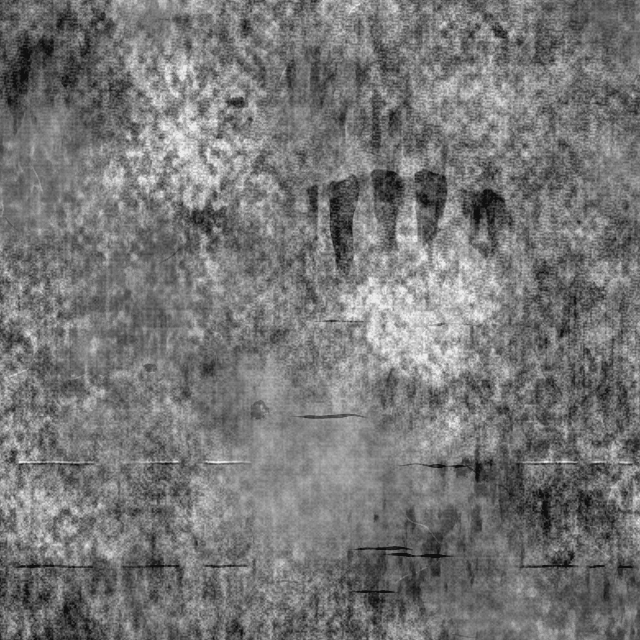
Reproduce this texture procedurally as a WebGL 1 fragment shader.

```glsl
precision highp float;
// Weathered grey plaster wall: cloudy tone and fine grain, with gritty dark stains,
// chalky worn patches and drips below a ledge, built from layered value noise.
// Hashed loops scatter the blots, scratches and cracks; two seams cross the edges.

uniform vec2 u_resolution;

#define BASE_TONE 0.487
#define CLOUD_AMOUNT 0.42
#define MOTTLE_AMOUNT 0.36
#define GRIT_AMOUNT 0.42
#define GRAIN_AMOUNT 0.19
#define STAIN_DEPTH 0.2
#define CHALK_LIFT 0.17
#define DRIP_DEPTH 0.32
#define BLOTS 18
#define SCRATCHES 36
#define CRACKS 7

float hash(vec2 p) {
  return fract(sin(dot(p, vec2(127.1, 311.7))) * 43758.5453);
}

float noise(vec2 p) {
  vec2 i = floor(p), f = fract(p);
  f = f * f * (3.0 - 2.0 * f);
  return mix(mix(hash(i), hash(i + vec2(1, 0)), f.x),
             mix(hash(i + vec2(0, 1)), hash(i + vec2(1, 1)), f.x), f.y);
}

float fbm(vec2 p) {
  float sum = 0.0, weight = 0.516;
  for (int i = 0; i < 5; i++) {
    sum += weight * noise(p);
    p = p * 2.03 + 17.3;
    weight *= 0.5;
  }
  return sum;
}

// Soft ellipse that wraps across the left and right edges.
float region(vec2 p, vec2 center, vec2 radius) {
  vec2 d = p - center;
  d.x = fract(d.x + 0.5) - 0.5;
  return 1.0 - smoothstep(0.35, 1.25, length(d / radius));
}

// Antialiased stroke at distance d, never thinner than a pixel.
float stroke(float d, float width) {
  float pixel = 1.0 / u_resolution.y;
  return (1.0 - smoothstep(width, width + pixel, abs(d))) * min(1.0, 0.4 + width / pixel);
}

// Broad ragged drips hanging from an arched ledge.
float ledgeDrips(vec2 p, float grit) {
  float x = p.x - 0.62;
  float fall = 0.725 - 1.2 * x * x + 0.02 * noise(vec2(p.x * 30.0, 3.0)) - p.y;
  float column = noise(vec2(p.x * 62.0 + 0.6 * noise(p * 20.0), 9.0));
  float reach = 0.05 + 0.17 * column;
  float body = smoothstep(0.0, 0.015, fall) * (1.0 - smoothstep(reach * 0.35, reach, fall));
  float span = smoothstep(-0.21, -0.08, x) * (1.0 - smoothstep(0.12, 0.2, x));
  float root = 1.0 - smoothstep(0.02, 0.09, fall);
  float cover = body * span * (smoothstep(0.25, 0.65, column) + 0.5 * root);
  return smoothstep(0.2, 0.75, cover + 1.6 * (grit - 0.5));
}

// Thin runs of dirt, at most one in each narrow column.
float thinRuns(vec2 p) {
  float column = floor(p.x * 85.0);
  float head = 0.47 + 0.08 * hash(vec2(column, 2.0));
  float size = 0.05 + 0.13 * hash(vec2(column, 5.0));
  float x = fract(p.x * 85.0) - 0.3 - 0.4 * hash(vec2(column, 8.0));
  float run = smoothstep(head - size, head - size * 0.5, p.y) * (1.0 - smoothstep(head - 0.01, head, p.y));
  return stroke(x / 85.0, 0.0006) * run * step(0.45, hash(vec2(column, 4.0)))
       * region(p, vec2(0.97, 0.45), vec2(0.2, 0.2));
}

void main() {
  vec2 p = gl_FragCoord.xy / u_resolution;
  vec2 q = p + 0.07 * (vec2(fbm(p * 9.0), fbm(p * 9.0 + 40.0)) - 0.5);

  // Cloudy plaster, rougher in some places than in others.
  float grit = fbm(p * vec2(95.0, 75.0));
  float streak = fbm(p * vec2(75.0, 26.0) + 11.0);
  float rough = smoothstep(0.3, 0.65, fbm(q * 4.0 + 60.0));
  float tone = BASE_TONE + CLOUD_AMOUNT * (fbm(q * 3.2) - 0.5) + MOTTLE_AMOUNT * (fbm(q * 15.0 + 5.0) - 0.5);
  tone += (0.5 + rough) * (GRIT_AMOUNT * (grit - 0.5) + GRAIN_AMOUNT * (noise(p * 390.0) - 0.5));
  tone += 0.05 * (noise(p * vec2(310.0, 14.0)) + noise(p * vec2(12.0, 290.0)) - 1.0);

  // Chalky worn areas, then gritty dark stains.
  float chalk = fbm(q * 4.0 + 90.0) - 0.52 + 0.24 * region(q, vec2(0.18, 0.19), vec2(0.22, 0.09))
    + 0.2 * region(q, vec2(0.6, 0.53), vec2(0.19, 0.13)) + 0.22 * region(q, vec2(0.93, 0.25), vec2(0.13, 0.1));
  tone += CHALK_LIFT * smoothstep(0.08, 0.3, chalk + 0.9 * (mix(grit, streak, 0.5) - 0.5));
  float stain = fbm(q * 3.6 + 7.0) - 0.53 + 0.3 * region(q, vec2(0.22, 0.95), vec2(0.17, 0.06))
    + 0.3 * region(q, vec2(0.62, 0.395), vec2(0.18, 0.035)) + 0.2 * region(q, vec2(0.26, 0.47), vec2(0.07, 0.17))
    + 0.22 * region(q, vec2(0.08, 0.09), vec2(0.32, 0.045)) + 0.16 * region(q, vec2(0.6, 0.12), vec2(0.15, 0.1));
  tone -= STAIN_DEPTH * smoothstep(0.08, 0.32, stain + 0.9 * (streak - 0.5) + 0.4 * (grit - 0.5));
  tone -= DRIP_DEPTH * ledgeDrips(p, mix(grit, streak, 0.6)) + 0.13 * thinRuns(p);

  // Ragged blots, mostly dark, some pale chips.
  for (int i = 0; i < BLOTS; i++) {
    float id = float(i);
    vec2 d = q - vec2(hash(vec2(id, 1.3)), hash(vec2(id, 2.7)));
    float size = 0.005 + 0.016 * hash(vec2(id, 3.1));
    float blot = 1.0 - smoothstep(0.6, 1.1, length(d * vec2(1.0, 1.3)) / size + 2.2 * (grit - 0.5));
    tone += blot * mix(-0.15, 0.15, step(0.7, hash(vec2(id, 4.9))));
  }

  // Fine bent scratches, light and dark, broken up by the grit.
  for (int i = 0; i < SCRATCHES; i++) {
    float id = float(i) + 50.0;
    vec2 d = p - vec2(hash(vec2(id, 1.3)), hash(vec2(id, 2.7)));
    float angle = 3.14159 * hash(vec2(id, 3.1));
    d = mat2(cos(angle), -sin(angle), sin(angle), cos(angle)) * d;
    float size = 0.015 + 0.06 * hash(vec2(id, 5.2));
    float bend = 0.012 * (noise(vec2(d.x * 35.0, id)) - 0.5);
    float line = stroke(d.y + bend, 0.0005) * (1.0 - smoothstep(size * 0.6, size, abs(d.x)));
    tone += line * smoothstep(0.35, 0.55, grit) * mix(-0.14, 0.17, step(0.4, hash(vec2(id, 6.4))));
  }

  // Short level cracks with tapering ends.
  for (int i = 0; i < CRACKS; i++) {
    float id = float(i) + 120.0;
    vec2 d = p - vec2(0.5 + 0.24 * hash(vec2(id, 1.3)), 0.05 + 0.45 * hash(vec2(id, 2.7)));
    float taper = 1.0 - smoothstep(0.0, 0.03 + 0.05 * hash(vec2(id, 3.1)), abs(d.x));
    float width = 0.003 * taper * noise(vec2(p.x * 60.0, id));
    tone -= 0.3 * stroke(d.y + 0.004 * (noise(vec2(p.x * 40.0, id)) - 0.5), width) * smoothstep(0.0, 0.3, taper);
  }

  // Panel seams: a dark groove, the upper one with a pale lip.
  float wobble = 0.002 * (noise(vec2(p.x * 50.0, 6.0)) - 0.5);
  float reach = 1.0 - smoothstep(0.26, 0.31, abs(fract(p.x + 0.4) - 0.5));
  float worn = reach * smoothstep(0.2, 0.5, noise(vec2(p.x * 45.0, 2.0)));
  tone += worn * (0.25 * stroke(p.y - 0.278 + wobble, 0.0008) - 0.2 * stroke(p.y - 0.275 + wobble, 0.0008));
  tone -= 0.28 * worn * stroke(p.y - 0.115 + wobble, 0.001);

  gl_FragColor = vec4(vec3(clamp(tone, 0.06, 0.92)), 1.0);
}
```
